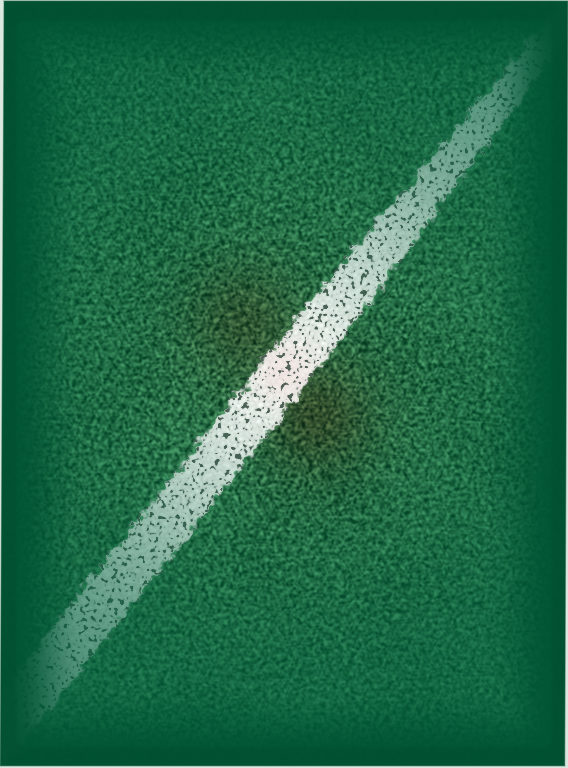
Give the GLSL for this texture, as a Shadertoy shader.

```glsl
vec2 gradientAt(vec2 cell) {
    vec3 h = fract(cell.xyx * vec3(0.1031, 0.1030, 0.0973));
    h += dot(h, h.yzx + 33.33);
    float angle = 6.2832 * fract((h.x + h.y) * h.z);
    return vec2(cos(angle), sin(angle));
}

float gradientNoise(vec2 p) {
    vec2 i = floor(p), f = fract(p);
    vec2 u = f * f * f * (f * (f * 6.0 - 15.0) + 10.0);
    float a = dot(gradientAt(i), f);
    float b = dot(gradientAt(i + vec2(1, 0)), f - vec2(1, 0));
    float c = dot(gradientAt(i + vec2(0, 1)), f - vec2(0, 1));
    float d = dot(gradientAt(i + vec2(1, 1)), f - vec2(1, 1));
    return mix(mix(a, b, u.x), mix(c, d, u.x), u.y);
}

mat2 rotation(float a) {
    return mat2(cos(a), sin(a), -sin(a), cos(a));
}

// Layers of stretched noise, each leaning a different way
float grassBlades(vec2 p) {
    vec2 q = p + 0.003 * vec2(gradientNoise(p * 55.0), gradientNoise(p * 55.0 + 71.0));
    float sum = 0.0;
    for (int i = 0; i < 3; i++) {
        float k = float(i);
        sum += gradientNoise(rotation(0.5 + 1.05 * k) * q * vec2(1.0) * mat2(235.0, 0.0, 0.0, 120.0) + 37.0 * k);
    }
    return sum * 0.85;
}

float roundedBox(vec2 p, vec2 halfSize, float radius) {
    vec2 q = abs(p) - halfSize + radius;
    return length(max(q, 0.0)) + min(max(q.x, q.y), 0.0) - radius;
}

float spot(vec2 p, vec2 center, float size) {
    vec2 d = (p - center) / size;
    return exp(-dot(d, d));
}

void mainImage(out vec4 fragColor, in vec2 fragCoord) {
    vec2 p = fragCoord / iResolution.y;
    float aspect = iResolution.x / iResolution.y;
    float pixel = 1.0 / iResolution.y;
    vec2 middle = vec2(0.5 * aspect, 0.5);
    vec2 lineCenter = vec2(0.503 * aspect, 0.516);
    vec2 fromLine = p - lineCenter;
    float radius = length(fromLine);
    float blades = grassBlades(p);
    float patches = gradientNoise(p * 7.0) + 0.5 * gradientNoise(p * 19.0 + 9.0);

    // Grass, with olive shade on both sides of the line
    float light = clamp(0.47 + 0.62 * blades + 0.12 * patches, 0.0, 1.0);
    vec3 color = mix(vec3(0.02, 0.23, 0.12), vec3(0.36, 0.68, 0.46), light);
    float shade = spot(p, vec2(0.415, 0.455), 0.075) + 0.75 * spot(p, vec2(0.315, 0.585), 0.075);
    color = mix(color, color * vec3(0.95, 0.68, 0.60) + vec3(0.03, 0.0, 0.0), min(shade, 1.0));

    // Painted line with ragged edges and dark gaps between blades
    vec2 along = normalize(vec2(0.79, 1.0));
    float across = dot(fromLine, vec2(along.y, -along.x));
    float t = dot(fromLine, along);
    float ragged = 0.009 * gradientNoise(p * 48.0) + 0.008 * gradientNoise(p * 115.0) + 0.005 * blades;
    float halfWidth = 0.0315 - 0.012 * smoothstep(0.0, 0.55, t);
    float edge = abs(across) - halfWidth + ragged;
    float paint = 1.0 - smoothstep(-0.0015 - pixel, 0.0015 + pixel, edge);
    float gaps = smoothstep(0.24, 0.56, -blades - 0.12 * gradientNoise(p * 40.0));
    vec3 white = vec3(0.91, 0.93, 0.91) + 0.10 * blades;
    white = mix(white, vec3(0.95, 0.88, 0.87), 0.7 * spot(p, lineCenter, 0.045));
    white = mix(white, vec3(0.22, 0.30, 0.25), 0.85 * gaps);
    color = mix(color, white, paint);

    // Green veil that thickens away from the center
    float veil = 0.72 * (1.0 - exp(-radius * radius * 9.0)) + 0.35 * radius * exp(-radius * 3.0);
    color = mix(color, vec3(0.01, 0.385, 0.25), min(veil, 0.80));

    // Soft dark border and flat frame
    float inset = -roundedBox(p - middle, middle, 0.07);
    float border = 1.0 - smoothstep(0.015, 0.11, inset);
    color = mix(color, vec3(0.0, 0.325, 0.20), 0.92 * border);
    float frame = roundedBox(p - middle, middle - vec2(0.021, 0.027), 0.012);
    color = mix(color, vec3(0.0, 0.31, 0.19), 0.65 * smoothstep(-0.004, 0.004, frame));

    // Pale slivers outside the slightly tilted sheet
    float left = p.x - 0.005 * p.y;
    float right = aspect - 0.004 * (1.0 - p.y) - p.x;
    float sheet = min(min(left, right), min(p.y - 0.0025, 0.9990 - p.y));
    color = mix(vec3(0.86, 0.91, 0.88), color, smoothstep(-pixel, pixel, sheet));
    fragColor = vec4(clamp(color, 0.0, 1.0), 1.0);
}
```
